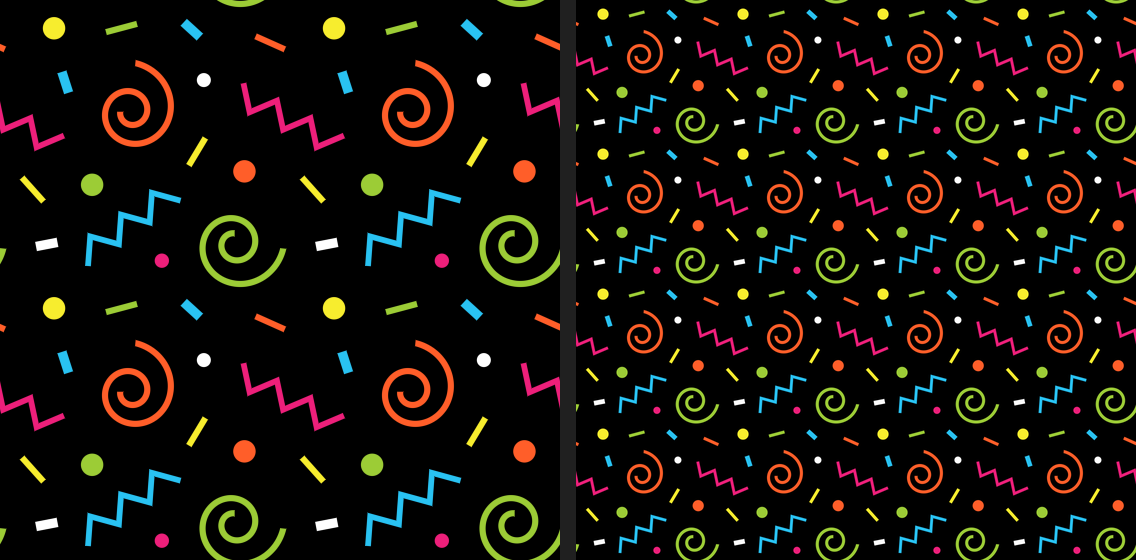
Left: one tile. Right: repeated 2 by 2.
Write a WebGL 1 fragment shader that draws this pattern.

```glsl
precision highp float;
// Party confetti on black: dots, bars, zigzags and spirals in flat bright inks.
// One wrapped tile is repeated 2 by 2; each shape is a signed distance in tile
// units, merged per ink with min() and filled with a one pixel soft edge.

uniform vec2 u_resolution;

const float TAU = 6.2831853;
const float REPEATS = 2.0;

const vec3 GREEN = vec3(0.61, 0.80, 0.21);
const vec3 YELLOW = vec3(0.97, 0.93, 0.18);
const vec3 ORANGE = vec3(1.00, 0.37, 0.16);
const vec3 BLUE = vec3(0.16, 0.76, 0.95);
const vec3 MAGENTA = vec3(0.93, 0.12, 0.48);
const vec3 WHITE = vec3(1.0);

const vec2 LONG_BAR = vec2(0.0573, 0.0110);  // half length, half width
const vec2 SHORT_BAR = vec2(0.0391, 0.0168);

// Shortest offset from a centre to p on the repeating tile.
vec2 wrapOffset(vec2 p, vec2 centre) {
  return fract(p - centre + 0.5) - 0.5;
}

// Coordinates of p in a frame turned by the given angle.
vec2 turnFrame(vec2 p, float angle) {
  float c = cos(angle), s = sin(angle);
  return vec2(c * p.x + s * p.y, c * p.y - s * p.x);
}

float dotShape(vec2 p, vec2 centre, float radius) {
  return length(wrapOffset(p, centre)) - radius;
}

float barShape(vec2 p, vec2 centre, float angle, vec2 halfSize) {
  vec2 q = abs(turnFrame(wrapOffset(p, centre), angle)) - halfSize;
  return length(max(q, 0.0)) + min(max(q.x, q.y), 0.0);
}

// Three mitred peaks along the turned x axis, ends cut square to the stroke.
float zigzagShape(vec2 p, vec2 centre, float angle) {
  const float period = 0.1349, height = 0.0818, halfWidth = 0.0103;
  vec2 q = turnFrame(wrapOffset(p, centre), angle);
  q.x = abs(q.x);
  float fromPeak = abs(q.x - period * min(floor(q.x / period + 0.5), 1.0));
  float ridge = height * (0.5 - 2.0 * fromPeak / period);
  vec2 along = normalize(vec2(0.5 * period, -height));
  float stroke = abs(q.y - ridge) * along.x - halfWidth;
  float cut = dot(q - vec2(1.5 * period, -0.5 * height), along);
  return max(stroke, cut);
}

// Logarithmic spiral, opening counterclockwise from the given start turn.
float spiralShape(vec2 p, vec2 centre, float startTurn) {
  const float innerRadius = 0.0375, growth = 2.426;
  const float endTurn = 1.735, halfWidth = 0.0110;
  vec2 q = wrapOffset(p, centre);
  float radius = length(q);
  float phase = fract(atan(q.y, q.x) / TAU - startTurn);
  float d = 1.0;
  for (int k = -1; k <= 1; k++) {
    float turns = phase + float(k);
    float arm = innerRadius * pow(growth, turns);
    float stroke = abs(radius - arm) * 0.99 - halfWidth;
    float cut = max(-turns, turns - endTurn) * TAU * radius;
    d = min(d, max(stroke, cut));
  }
  return d;
}

vec3 fillInk(vec3 base, vec3 ink, float d, float pixel) {
  return mix(base, ink, smoothstep(0.7, -0.7, d / pixel));
}

void main() {
  vec2 p = fract(gl_FragCoord.xy / u_resolution * REPEATS);
  float pixel = REPEATS / min(u_resolution.x, u_resolution.y);

  float green = spiralShape(p, vec2(0.838, 0.129), 0.25);
  green = min(green, dotShape(p, vec2(0.329, 0.340), 0.040));
  green = min(green, barShape(p, vec2(0.434, 0.900), 0.26, LONG_BAR));

  float orange = spiralShape(p, vec2(0.467, 0.601), 0.5);
  orange = min(orange, dotShape(p, vec2(0.873, 0.388), 0.040));
  orange = min(orange, barShape(p, vec2(0.965, 0.847), -0.42, LONG_BAR));

  float yellow = dotShape(p, vec2(0.193, 0.899), 0.040);
  yellow = min(yellow, barShape(p, vec2(0.704, 0.458), 1.03, LONG_BAR));
  yellow = min(yellow, barShape(p, vec2(0.117, 0.323), -0.84, LONG_BAR));

  float blue = zigzagShape(p, vec2(0.456, 0.200), 0.615);
  blue = min(blue, barShape(p, vec2(0.685, 0.894), -0.74, SHORT_BAR));
  blue = min(blue, barShape(p, vec2(0.233, 0.706), -1.26, SHORT_BAR));

  float magenta = zigzagShape(p, vec2(0.030, 0.573), 2.661);
  magenta = min(magenta, dotShape(p, vec2(0.578, 0.069), 0.0255));

  float white = dotShape(p, vec2(0.728, 0.714), 0.025);
  white = min(white, barShape(p, vec2(0.167, 0.127), 0.19, SHORT_BAR));

  vec3 color = vec3(0.0);
  color = fillInk(color, GREEN, green, pixel);
  color = fillInk(color, ORANGE, orange, pixel);
  color = fillInk(color, YELLOW, yellow, pixel);
  color = fillInk(color, BLUE, blue, pixel);
  color = fillInk(color, MAGENTA, magenta, pixel);
  color = fillInk(color, WHITE, white, pixel);
  gl_FragColor = vec4(color, 1.0);
}
```
